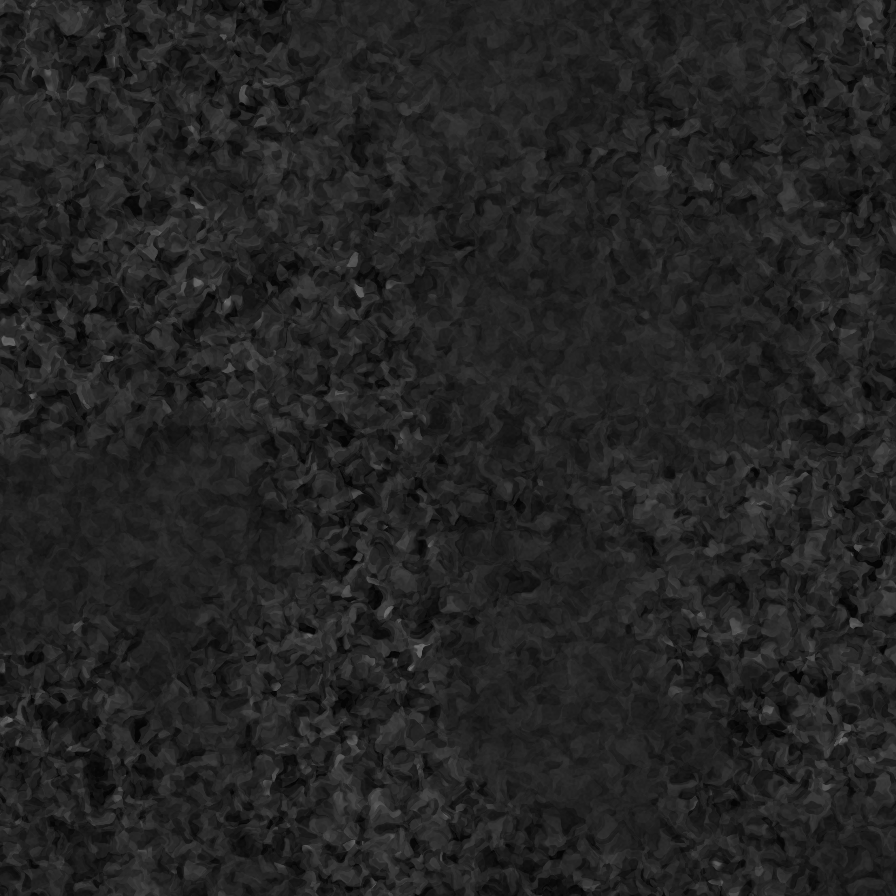
Give the GLSL for this texture, as a Shadertoy shader.

```glsl
// Charcoal ground of small, ragged, overlapping mineral flakes in dark greys.
// Warped soft Voronoi cells at three sizes are summed; broad noise varies
// their contrast, and a few flakes in the rough patches catch the light.

float hash(vec2 p) {
    vec3 q = fract(vec3(p.xyx) * 0.1031);
    q += dot(q, q.yzx + 33.33);
    return fract((q.x + q.y) * q.z);
}

vec2 hash2(vec2 p) {
    return vec2(hash(p + 17.3), hash(p + 71.9));
}

float noise(vec2 p) {
    vec2 cell = floor(p), f = fract(p);
    f = f * f * (3.0 - 2.0 * f);
    return mix(mix(hash(cell), hash(cell + vec2(1, 0)), f.x),
               mix(hash(cell + vec2(0, 1)), hash(cell + vec2(1, 1)), f.x), f.y);
}

float fbm(vec2 p) {
    float sum = 0.0, gain = 0.5;
    for (int i = 0; i < 5; i++) {
        sum += gain * noise(p);
        p = mat2(1.6, 1.2, -1.2, 1.6) * p + 9.7;
        gain *= 0.5;
    }
    return sum;
}

vec2 noise2(vec2 p) {
    return vec2(noise(p), noise(p + 53.7)) - 0.5;
}

// Soft-edged cells: x is the flake tone, y marks the rare glinting flakes
vec2 flakes(vec2 p) {
    vec2 cell = floor(p), sum = vec2(0.0);
    float total = 0.0;
    for (int y = -1; y <= 1; y++) {
        for (int x = -1; x <= 1; x++) {
            vec2 id = cell + vec2(x, y);
            float weight = exp(-26.0 * length(id + hash2(id) - p));
            float glint = smoothstep(0.93, 1.0, hash(id + 131.0));
            sum += weight * vec2(hash(id + 211.0), glint);
            total += weight;
        }
    }
    return sum / total;
}

void mainImage(out vec4 fragColor, in vec2 fragCoord) {
    vec2 uv = fragCoord / iResolution.y;

    // Ragged outlines
    vec2 warped = uv + 0.015 * noise2(uv * 48.0) + 0.006 * noise2(uv * 135.0);

    // Flakes of three sizes
    vec2 large = flakes(warped * 62.0);
    vec2 medium = flakes(warped * 104.0 + 40.0);
    vec2 small = flakes(warped * 185.0 + 90.0);
    float relief = 0.42 * large.x + 0.42 * medium.x + 0.22 * small.x - 0.53;

    // Calm and rough patches, with slow changes of brightness
    float rough = smoothstep(0.3, 0.68, fbm(uv * 5.0 + 3.0));
    float cloud = fbm(uv * 7.0 + 27.0) - 0.48;
    float grain = noise(uv * 420.0) - 0.5;

    float grey = 0.134 + 0.07 * cloud + relief * mix(0.11, 0.29, rough);
    grey += 0.022 * grain;

    // Bright chips, broken up by finer noise
    float chips = medium.y + 0.7 * small.y * large.x;
    grey += 0.2 * chips * rough * rough * smoothstep(0.25, 0.7, noise(uv * 90.0));

    fragColor = vec4(vec3(clamp(grey, 0.02, 0.5)), 1.0);
}
```
